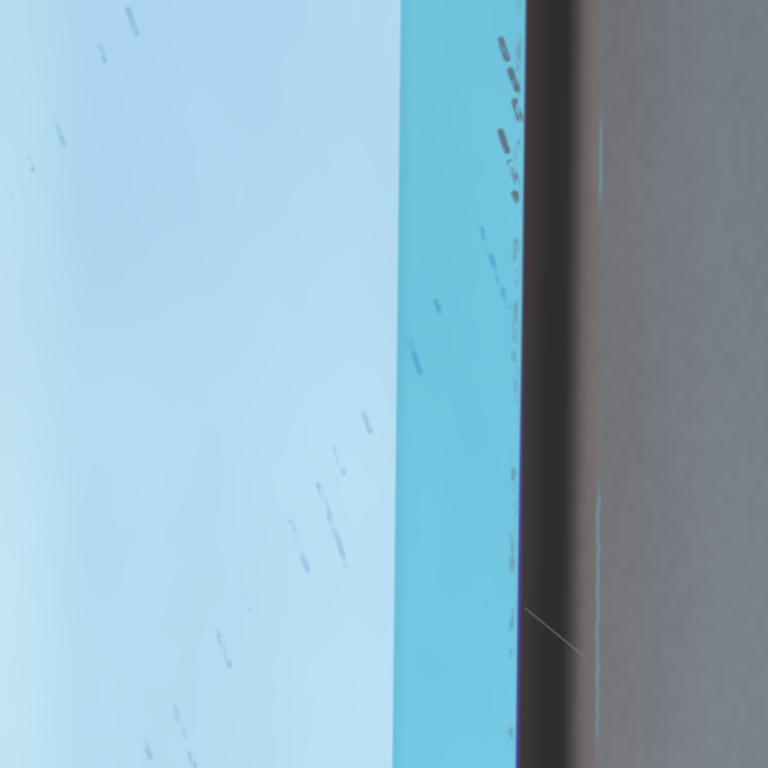
Reproduce this texture procedurally as a WebGL 2 fragment shader.

```glsl
#version 300 es
precision highp float;
// Pale blue panel with a cyan band, a dark seam, a brown bevel and a grey wall.
uniform vec2 u_resolution;
out vec4 fragColor;

float hash(vec2 p) {
  p = fract(p * vec2(0.1031, 0.1137));
  p += dot(p, p.yx + 33.33);
  return fract((p.x + p.y) * p.x * 17.3);
}

float noise(vec2 p) {
  vec2 i = floor(p), f = fract(p);
  f = f * f * (3.0 - 2.0 * f);
  return mix(mix(hash(i), hash(i + vec2(1, 0)), f.x),
             mix(hash(i + vec2(0, 1)), hash(i + vec2(1, 1)), f.x), f.y);
}

float fbm(vec2 p) {
  float sum = 0.0, gain = 0.5;
  for (int i = 0; i < 4; i++) {
    sum += gain * noise(p);
    p = p * 2.03 + 7.1;
    gain *= 0.5;
  }
  return sum;
}

// Soft stroke between two points
float stroke(vec2 p, vec2 a, vec2 b, float width) {
  vec2 ab = b - a;
  float t = clamp(dot(p - a, ab) / dot(ab, ab), 0.0, 1.0);
  return 1.0 - smoothstep(0.2 * width, width, length(p - a - ab * t));
}

float band(float y, float low, float high) {
  return smoothstep(low - 0.02, low + 0.02, y) * (1.0 - smoothstep(high - 0.02, high + 0.02, y));
}

void main() {
  vec2 uv = gl_FragCoord.xy / u_resolution;
  float down = 1.0 - uv.y;
  float wear = fbm(uv * vec2(90.0, 60.0)) - 0.47;
  float cloud = fbm(uv * vec2(7.0, 4.0) + 3.0) - 0.47;

  // Edges lean slightly to the left on the way down
  float panelEdge = 0.522 - 0.011 * down;
  float seamEdge = 0.685 - 0.012 * down;
  float bevelEdge = 0.752 - 0.008 * down;
  float wallEdge = 0.781 - 0.006 * down + 0.004 * wear;

  // Pale panel, lighter at the left margin and towards the bottom
  vec3 pale = mix(vec3(0.67, 0.83, 0.935), vec3(0.71, 0.865, 0.95), smoothstep(0.0, 0.9, down));
  pale += vec3(0.045, 0.03, 0.0) * (1.0 - smoothstep(0.0, 0.13, uv.x));
  pale += vec3(0.02, 0.015, 0.008) * smoothstep(0.2, 0.5, uv.x) + 0.03 * cloud;

  // Cyan band
  vec3 cyan = mix(vec3(0.44, 0.765, 0.865), vec3(0.455, 0.785, 0.895), down);
  cyan += 0.04 * cloud - 0.03 * (1.0 - smoothstep(0.0, 0.02, uv.x - panelEdge));
  vec3 color = mix(pale, cyan, smoothstep(-0.0025, 0.0025, uv.x - panelEdge));

  // Faint scattered scratches
  for (int i = 0; i < 16; i++) {
    float k = float(i);
    vec2 start = vec2(0.65 * fract(k * 0.618 + 0.02), 1.0 - fract(k * 0.381 + 0.25));
    float size = 0.015 + 0.09 * pow(hash(vec2(k, 9.0)), 2.0);
    vec2 end = start + size * vec2(0.35, -1.0);
    float mark = stroke(uv, start, end, 0.006) * smoothstep(-0.2, 0.2, wear);
    color -= 0.11 * mark * vec3(1.0, 0.8, 0.5);
  }

  // Worn hem and chipped flakes along the seam
  float hem = exp(-pow((uv.x - seamEdge + 0.009) / 0.004, 2.0));
  color = mix(color, vec3(0.42, 0.58, 0.63), hem * smoothstep(-0.1, 0.25, wear) * 0.7);
  for (int i = 0; i < 6; i++) {
    float k = float(i);
    vec2 start = vec2(0.652 + 0.018 * sqrt(mod(k, 3.0) * 0.5), 0.948 - 0.04 * k);
    float flake = stroke(uv, start, start + vec2(0.008, -0.024), 0.007);
    color = mix(color, vec3(0.36, 0.41, 0.46), flake * smoothstep(-0.3, 0.1, wear) * 0.85);
  }

  // Dark seam fading into the brown bevel
  vec3 dark = mix(vec3(0.25, 0.23, 0.22), vec3(0.185, 0.18, 0.185),
                  smoothstep(0.0, 0.035, uv.x - seamEdge));
  vec3 brown = mix(vec3(0.37, 0.345, 0.34), vec3(0.46, 0.43, 0.43),
                   smoothstep(0.0, 0.025, uv.x - bevelEdge));
  brown += 0.03 * wear;
  vec3 trim = mix(dark, brown, smoothstep(-0.016, 0.012, uv.x - bevelEdge));
  color = mix(color, trim, smoothstep(-0.003, 0.003, uv.x - seamEdge));

  // Violet fringe, stronger low down
  float fringe = exp(-pow((uv.x - seamEdge - 0.001) / 0.0028, 2.0));
  color = mix(color, vec3(0.29, 0.24, 0.58), fringe * (0.2 + 0.55 * smoothstep(0.35, 0.75, down)));

  // Grey wall with fine grain
  vec3 wall = mix(vec3(0.445, 0.45, 0.47), vec3(0.47, 0.495, 0.525), smoothstep(0.78, 0.95, uv.x));
  wall += 0.025 * (down - 0.4) + 0.025 * wear + 0.02 * cloud;
  color = mix(color, wall, smoothstep(-0.004, 0.004, uv.x - wallEdge));

  // Teal glints on the bevel rim
  float rim = exp(-pow((uv.x - wallEdge - 0.002) / 0.0025, 2.0));
  float lit = band(uv.y, 0.74, 0.84) + band(uv.y, 0.04, 0.36);
  color = mix(color, vec3(0.40, 0.62, 0.66), rim * lit * 0.65);

  // Thin diagonal scratch crossing the seam
  float scratch = stroke(uv, vec2(0.684, 0.208), vec2(0.762, 0.144), 0.0025);
  color = mix(color, vec3(0.50, 0.49, 0.48), scratch * 0.45);

  fragColor = vec4(clamp(color, 0.0, 1.0), 1.0);
}
```
